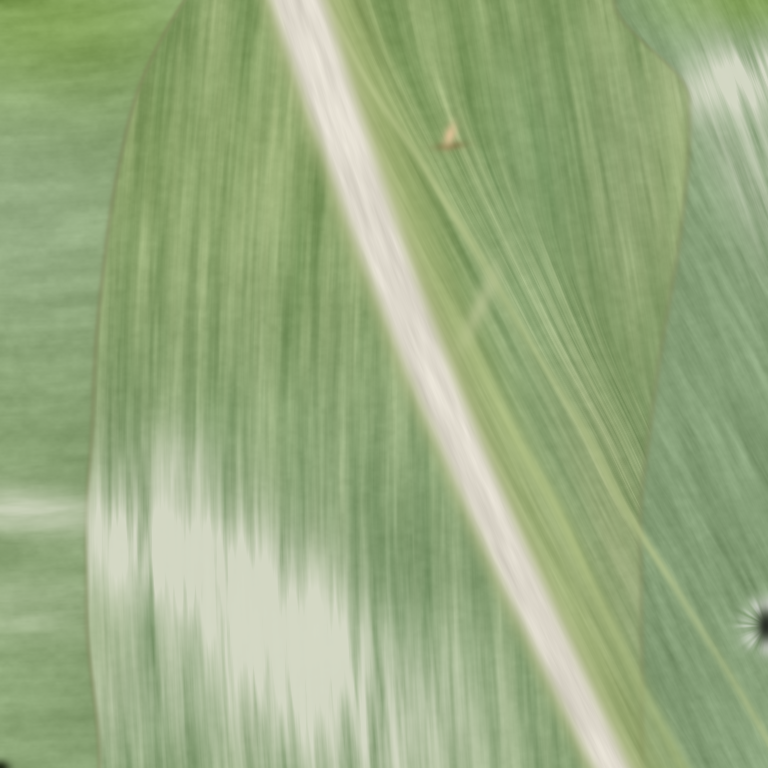
Reproduce this texture procedurally as a three.js fragment shader.

```glsl
// Draws a pale-ribbed green leaf with fine fibres, side veins and soft sun glare.
varying vec2 vUv;

float hash(vec2 p) {
  vec3 q = fract(vec3(p.xyx) * 0.1031);
  q += dot(q, q.yzx + 33.33);
  return fract((q.x + q.y) * q.z);
}

float noise(vec2 p) {
  vec2 i = floor(p), f = fract(p);
  f *= f * (3.0 - 2.0 * f);
  return mix(mix(hash(i), hash(i + vec2(1, 0)), f.x),
             mix(hash(i + vec2(0, 1)), hash(i + vec2(1, 1)), f.x), f.y);
}

float fbm(vec2 p) {
  float sum = 0.0, gain = 0.53;
  for (int i = 0; i < 4; i++) {
    sum += gain * noise(p);
    p = p * 2.03 + 17.3;
    gain *= 0.5;
  }
  return sum;
}

// Soft elliptical spot, tilted by an angle
float glow(vec2 p, vec2 centre, vec2 size, float angle) {
  float c = cos(angle), s = sin(angle);
  vec2 d = mat2(c, -s, s, c) * (p - centre) / size;
  return exp(-dot(d, d));
}

float line(float d, float width) {
  return exp(-d * d / (width * width));
}

void main() {
  // Distance down from the top edge
  float x = vUv.x, t = 1.0 - vUv.y;
  vec2 p = vec2(x, t);
  float wobble = (noise(vec2(t * 9.0, 4.0)) - 0.5) * 0.012;

  // Curves that run from top to bottom
  float rib = x - (0.388 + 0.408 * t - 0.025 * sin(3.1416 * t));
  float vein = x - (0.42 + 0.60 * t + wobble);
  float sideVein = x - (0.39 + 0.50 * t - wobble);
  float leftEdge = x - (0.11 + 0.13 * exp(-5.0 * t) + 0.018 * smoothstep(0.8, 1.0, t) + wobble * 0.5);
  float rightEdge = x - (0.90 - 0.065 * smoothstep(0.12, 0.7, t) - 0.10 * (1.0 - smoothstep(0.0, 0.13, t)) + wobble * 0.4);
  float inside = smoothstep(-0.004, 0.006, leftEdge) * (1.0 - smoothstep(-0.006, 0.006, rightEdge));
  float rightSide = smoothstep(-0.01, 0.02, rib);

  // Fibres follow the lean of each half of the blade
  float leftLean = x + 0.11 * t - 0.09 * t * t;
  float rightLean = x - mix(0.50, 0.17, smoothstep(-0.02, 0.12, vein)) * t;
  float lean = mix(leftLean, rightLean, rightSide);
  float broad = fbm(vec2(lean * 22.0, t * 2.5)) - 0.5;
  float fine = fbm(vec2(lean * 75.0, t * 5.0 + 8.0)) - 0.5;
  float hair = noise(vec2(lean * 210.0, t * 9.0)) - 0.5;
  float mottle = fbm(p * 7.0) - 0.5;
  float grain = fbm(p * vec2(90.0, 110.0)) - 0.5;

  // Blade: warm at the top left and along the rib, cooler below
  vec3 blade = mix(vec3(0.53, 0.625, 0.40), vec3(0.53, 0.63, 0.455), smoothstep(0.15, 0.75, t));
  blade = mix(blade, vec3(0.55, 0.655, 0.475), 0.6 * glow(p, vec2(0.70, 0.24), vec2(0.09, 0.25), 0.0));
  blade = mix(blade, vec3(0.61, 0.67, 0.50), 0.6 * glow(p, vec2(0.82, 0.22), vec2(0.075, 0.24), 0.08));
  blade = mix(blade, vec3(0.56, 0.62, 0.42), 0.6 * glow(p, vec2(0.80, 0.68), vec2(0.07, 0.24), -0.1));
  blade += vec3(0.21, 0.16, 0.18) * broad + vec3(0.20, 0.17, 0.17) * fine + 0.045 * hair;

  // Neighbouring leaves, with strokes fanning across them
  float sweep = t + mix(0.45, -0.9, step(0.5, x)) * x * x;
  float strokes = fbm(vec2(x * 8.0, sweep * 48.0)) - 0.5;
  float slant = fbm(vec2((x - 0.36 * t) * 85.0, t * 5.0)) - 0.5;
  vec3 outer = mix(vec3(0.54, 0.64, 0.455), vec3(0.52, 0.62, 0.465), smoothstep(0.0, 0.6, x));
  outer = mix(outer, vec3(0.51, 0.63, 0.34), glow(p, vec2(0.06, 0.02), vec2(0.22, 0.12), 0.0));
  outer = mix(outer, vec3(0.52, 0.64, 0.36), glow(p, vec2(0.98, 0.0), vec2(0.13, 0.045), 0.0));
  outer = mix(outer, vec3(0.58, 0.665, 0.52), 0.6 * glow(p, vec2(0.03, 0.30), vec2(0.12, 0.16), 0.0));
  outer += 0.13 * strokes + 0.10 * slant * step(0.5, x);
  vec3 col = mix(outer, blade, inside);
  col += 0.09 * mottle + 0.05 * grain;

  // Brownish margins
  col = mix(col, vec3(0.49, 0.50, 0.34), 0.42 * line(leftEdge, 0.004) + 0.3 * line(rightEdge, 0.005));

  // Sun glare, broken by the fibres
  float glare = glow(p, vec2(0.30, 0.77), vec2(0.19, 0.095), 0.65)
    + 0.75 * glow(p, vec2(0.45, 0.93), vec2(0.17, 0.14), 0.5)
    + 0.55 * glow(p, vec2(0.17, 0.71), vec2(0.13, 0.07), 0.2)
    + 0.40 * glow(p, vec2(0.24, 0.60), vec2(0.05, 0.05), 0.6)
    + 0.30 * glow(p, vec2(0.20, 0.92), vec2(0.13, 0.09), 0.0);
  glare *= (1.0 - smoothstep(-0.09, -0.03, rib)) * inside;
  glare *= 0.80 + 1.3 * fine + 1.1 * broad + 0.4 * hair;
  float sideGlare = 0.55 * glow(p, vec2(0.03, 0.665), vec2(0.14, 0.035), 0.05)
    + 0.22 * glow(p, vec2(0.04, 0.79), vec2(0.10, 0.05), 0.0);
  sideGlare *= (1.0 - inside) * (0.9 + 1.6 * strokes);
  float cornerGlare = 0.95 * glow(p, vec2(0.98, 0.10), vec2(0.10, 0.04), -0.25)
    + 0.6 * glow(p, vec2(0.98, 0.20), vec2(0.045, 0.15), -0.25);
  cornerGlare *= (1.0 - 0.8 * inside) * (0.8 + 2.0 * slant);
  col = mix(col, vec3(0.85, 0.86, 0.79), clamp(glare + sideGlare + cornerGlare, 0.0, 0.92));

  // Yellow-green flank and thin veins
  float flank = smoothstep(0.0, 0.04, rib) * (1.0 - smoothstep(0.05, 0.12, rib));
  col = mix(col, vec3(0.63, 0.68, 0.43) + 0.25 * fine, 0.55 * flank);
  float veinFade = 0.55 + 0.5 * noise(vec2(t * 14.0, 2.0));
  col = mix(col, vec3(0.73, 0.78, 0.56), 0.65 * veinFade * line(vein, 0.007));
  col = mix(col, vec3(0.70, 0.76, 0.51), 0.55 * veinFade * line(sideVein, 0.010) * smoothstep(0.35, 0.5, t));
  col = mix(col, vec3(0.75, 0.78, 0.60), 0.6 * glow(p, vec2(0.625, 0.40), vec2(0.012, 0.06), 0.42));

  // Pale midrib with a soft yellowish rim
  float halfWidth = 0.043 - 0.012 * t;
  float ribDist = abs(rib + 0.006 * broad);
  col = mix(col, vec3(0.69, 0.72, 0.53), 0.75 * (1.0 - smoothstep(halfWidth - 0.01, halfWidth + 0.02, ribDist)));
  vec3 ribColour = vec3(0.87, 0.85, 0.80) + 0.16 * (fbm(vec2(rib * 100.0, t * 12.0)) - 0.5);
  col = mix(col, ribColour, 1.0 - smoothstep(halfWidth - 0.022, halfWidth + 0.004, ribDist));

  // Dry fleck, dark hole with bright rays, shaded corner
  col = mix(col, vec3(0.48, 0.42, 0.25), 0.7 * glow(p, vec2(0.586, 0.190), vec2(0.020, 0.006), -0.1));
  col = mix(col, vec3(0.84, 0.75, 0.58), glow(p, vec2(0.586, 0.176), vec2(0.008, 0.016), 0.3));
  vec2 hole = p - vec2(0.998, 0.815);
  float rays = noise(vec2(atan(hole.y, -hole.x) * 8.0, 3.0));
  col = mix(col, vec3(0.86, 0.88, 0.84), 0.9 * rays * line(length(hole) - 0.026, 0.014));
  col = mix(col, vec3(0.16, 0.18, 0.15), glow(p, vec2(0.998, 0.815), vec2(0.012, 0.022), 0.0));
  col = mix(col, vec3(0.12, 0.16, 0.08), glow(p, vec2(0.0, 1.0), vec2(0.012, 0.009), 0.0));
  gl_FragColor = vec4(clamp(col, 0.0, 1.0), 1.0);
}
```
